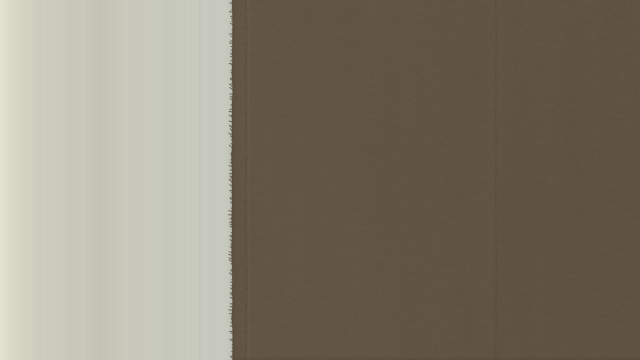
This texture is drawn by a Shadertoy shader. Its source:

```glsl
#define EDGE 0.3625
#define HEM 0.3845
#define SEAM 0.775
#define WALL_LINE 0.3125
#define FRINGE_ROWS 105.0
#define FRINGE_LENGTH 0.010
#define WEAVE 0.012
#define CLOTH vec3(0.385, 0.334, 0.268)
#define FRAY vec3(0.315, 0.278, 0.218)

float hash(vec2 p) {
    vec3 q = fract(vec3(p.xyx) * 0.1031);
    q += dot(q, q.yzx + 33.33);
    return fract((q.x + q.y) * q.z);
}

vec2 gradientAt(vec2 cell) {
    float a = 6.2832 * hash(cell);
    return vec2(cos(a), sin(a));
}

float gradientNoise(vec2 p) {
    vec2 i = floor(p), f = fract(p);
    vec2 u = f * f * f * (f * (f * 6.0 - 15.0) + 10.0);
    vec2 e = vec2(1.0, 0.0);
    float a = dot(gradientAt(i), f);
    float b = dot(gradientAt(i + e.xy), f - e.xy);
    float c = dot(gradientAt(i + e.yx), f - e.yx);
    float d = dot(gradientAt(i + e.xx), f - e.xx);
    return mix(mix(a, b, u.x), mix(c, d, u.x), u.y);
}

float segmentDistance(vec2 p, vec2 a, vec2 b) {
    vec2 pa = p - a, ba = b - a;
    return length(pa - ba * clamp(dot(pa, ba) / dot(ba, ba), 0.0, 1.0));
}

float line(float x, float center, float width) {
    float d = (x - center) / width;
    return exp(-d * d);
}

// Cloth boundary, in units of canvas height
float edgeAt(float y, float aspect) {
    return EDGE * aspect + 0.004 * gradientNoise(vec2(3.7, y * 3.0 + 0.6))
         + 0.0025 * gradientNoise(vec2(8.3, y * 22.0));
}

// Short slanted threads along the boundary
float fringe(vec2 p, float aspect, float px) {
    float row = floor(p.y * FRINGE_ROWS), cover = 0.0;
    for (int k = -2; k <= 2; k++) {
        float id = row + float(k);
        float r = hash(vec2(id, 5.0)), s = hash(vec2(id, 19.0));
        float y = (id + 0.2 + 0.6 * s) / FRINGE_ROWS;
        vec2 root = vec2(edgeAt(y, aspect) + 0.002, y);
        float reach = FRINGE_LENGTH * (0.25 + 0.75 * r);
        vec2 tip = root + vec2(-reach, reach * (1.3 * s - 0.3));
        float d = segmentDistance(p, root, tip) - 0.0012;
        cover = max(cover, 1.0 - smoothstep(-px, px, d));
    }
    return cover;
}

// Pale wall: glow at the left, broad bands and thin upright streaks
vec3 wall(float x) {
    vec3 color = mix(vec3(0.768, 0.768, 0.712), vec3(0.787, 0.793, 0.750),
                     smoothstep(0.10, 0.35, x));
    color += vec3(0.122, 0.122, 0.105) * exp(-x / 0.055);
    color += 0.012 * gradientNoise(vec2(x * 55.0, 2.5));
    color += 0.008 * gradientNoise(vec2(x * 170.0, 7.5));
    color -= 0.025 * line(x, WALL_LINE, 0.0012);
    return color;
}

// Brown cloth: slow tone change, upright folds and a fine weave
vec3 cloth(vec2 uv, vec2 p) {
    vec3 color = CLOTH - vec3(0.016, 0.012, 0.010) * smoothstep(EDGE, 1.0, uv.x);
    color += 0.007 * gradientNoise(vec2(uv.x * 24.0, uv.y * 1.5));
    color += WEAVE * gradientNoise(p * vec2(150.0, 110.0));
    color += 0.5 * WEAVE * gradientNoise(p * vec2(25.0, 70.0));
    float wobble = 0.0012 * gradientNoise(vec2(4.4, uv.y * 9.0));
    float stitch = 0.65 + 0.35 * sin(p.y * 260.0);
    color -= 0.026 * stitch * line(uv.x, HEM + wobble, 0.0015);
    color += 0.012 * line(uv.x, HEM + wobble + 0.004, 0.002);
    color -= 0.018 * line(uv.x, SEAM + wobble, 0.0014);
    color -= 0.02 * (1.0 - smoothstep(0.0, 0.012, uv.y));
    return color;
}

void mainImage(out vec4 fragColor, in vec2 fragCoord) {
    vec2 uv = fragCoord / iResolution.xy;
    vec2 p = fragCoord / iResolution.y;
    float aspect = iResolution.x / iResolution.y;
    float px = 0.8 / iResolution.y;
    float inside = p.x - edgeAt(p.y, aspect);

    // Soft contact shadow on the wall beside the cloth
    vec3 color = wall(uv.x);
    color *= 1.0 - 0.07 * exp(min(inside, 0.0) / 0.008);

    // Cloth body with a darker raw edge, then loose threads
    vec3 body = mix(cloth(uv, p), FRAY, 0.75 * exp(-max(inside, 0.0) / 0.005));
    color = mix(color, body, smoothstep(-px, px, inside));
    float outside = 1.0 - smoothstep(0.0, 0.004, inside);
    color = mix(color, FRAY, 0.85 * outside * fringe(p, aspect, px));

    fragColor = vec4(color, 1.0);
}
```
